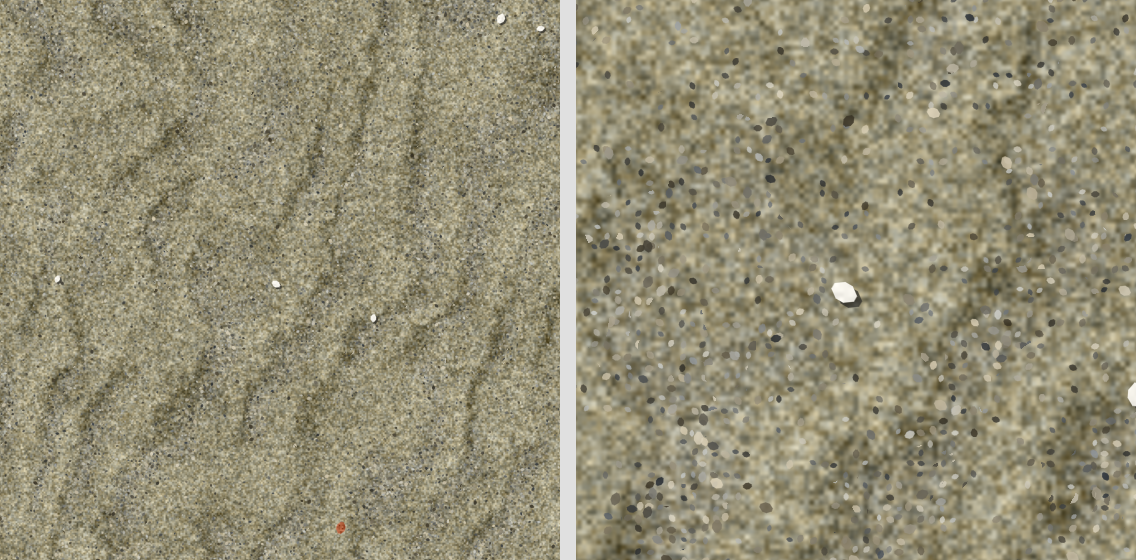
Left, the full canvas; right, a detail of the centre.
This texture is drawn by a WebGL 2 fragment shader. Its source:

```glsl
#version 300 es
precision highp float;

uniform vec2 u_resolution;
out vec4 fragColor;

const vec3 SAND = vec3(0.588, 0.564, 0.456);
const vec3 DARK_STONE = vec3(0.15, 0.15, 0.14);
const vec3 PALE_STONE = vec3(0.87, 0.85, 0.79);
const vec3 SHELL = vec3(0.96, 0.95, 0.92);
const vec3 BRICK = vec3(0.68, 0.31, 0.17);
const vec3 WARMTH = vec3(0.5, 0.1, -0.6);

vec3 hash3(vec2 p) {
    vec3 q = fract(p.xyx * vec3(0.1031, 0.1030, 0.0973));
    q += dot(q, q.yxz + 33.33);
    return fract((q.xxy + q.yzz) * q.zyx);
}

// Three independent channels of smooth value noise
vec3 noise3(vec2 p) {
    vec2 cell = floor(p);
    vec2 f = fract(p);
    f = f * f * (3.0 - 2.0 * f);
    vec3 low = mix(hash3(cell), hash3(cell + vec2(1, 0)), f.x);
    vec3 high = mix(hash3(cell + vec2(0, 1)), hash3(cell + vec2(1, 1)), f.x);
    return mix(low, high, f.y);
}

mat2 rotation(float angle) {
    float c = cos(angle), s = sin(angle);
    return mat2(c, s, -s, c);
}

// Soft bump in a repeating 0..1 phase
float band(float phase, float center, float width) {
    float d = (fract(phase - center + 0.5) - 0.5) / width;
    return exp(-d * d);
}

// Ripple phase, increasing across the leaning crests
float ripplePhase(vec2 uv) {
    float bend = 1.7 * noise3(uv * 3.7 + 11.0).x
               + 0.9 * noise3(uv * 8.0 + 37.0).x
               + 0.3 * noise3(uv * 24.0 + 5.0).x
               + 0.2 * noise3(uv * 70.0 + 19.0).x;
    return 8.2 * dot(uv, vec2(0.95, -0.31)) + bend;
}

// One angular stone per cell: random traits in xyz, coverage in w
vec4 stones(vec2 uv, float scale, float density, float size, float seed, float pixel) {
    vec2 p = uv * scale;
    vec2 cell = floor(p) + seed;
    vec3 place = hash3(cell);
    vec3 traits = hash3(cell + 71.3);
    vec2 d = fract(p) - 0.5 - (place.yz - 0.5) * 0.35;
    vec2 radii = size * mix(vec2(0.65, 0.45), vec2(1.0, 0.75), traits.y);
    vec2 q = abs(rotation(traits.z * 6.2832) * d) / radii;
    float edge = (max(max(q.x, q.y), (q.x + q.y) * 0.75) - 1.0) * radii.y;
    float blur = 0.7 * scale * pixel;
    return vec4(traits, step(place.x, density) * smoothstep(blur, -blur, edge));
}

vec3 stoneColor(vec3 traits) {
    return mix(DARK_STONE, PALE_STONE, traits.x) + (traits.y - 0.55) * 0.16 * WARMTH;
}

void main() {
    float pixel = 1.0 / u_resolution.y;
    vec2 uv = gl_FragCoord.xy * pixel;

    // Ripples: pale crest, shaded lee edge, gritty trough
    float phase = ripplePhase(uv);
    vec3 patches = noise3(uv * 7.0 + 53.0);
    vec3 clumps = noise3(uv * 27.0 + 83.0);
    float crest = band(phase, 0.36, 0.22) * mix(0.3, 1.0, patches.x);
    float lee = band(phase, 0.60, 0.12) * smoothstep(0.1, 0.75, patches.y);
    float grit = band(phase, 0.81, 0.2) * smoothstep(0.2, 0.75, patches.z * 0.6 + clumps.z * 0.4);
    vec3 color = SAND + 0.06 * crest - 0.14 * lee;
    color += (noise3(uv * 13.0).x - 0.5) * 0.07 + (clumps.x - 0.5) * 0.05;
    color += grit * vec3(-0.015, -0.01, 0.015);

    // Sand grains in three sizes with slight warm and cool tints
    vec3 broad = noise3(rotation(0.9) * uv * 105.0 + 29.0) - 0.5;
    vec3 coarse = noise3(rotation(0.5) * uv * 195.0 + 7.0) - 0.5;
    vec3 fine = noise3(uv * 340.0 + 91.0) - 0.5;
    color += broad.x * 0.09 + coarse.x * 0.20 + fine.x * 0.25;
    color += (coarse.y * 0.07 + fine.y * 0.07) * WARMTH;

    // Scattered stones, denser in the troughs
    vec4 small = stones(uv, 155.0, 0.13 + 0.5 * grit, 0.42, 3.0, pixel);
    color = mix(color, stoneColor(small.xyz), 0.75 * small.w);
    vec4 medium = stones(rotation(0.4) * uv, 95.0, 0.03 + 0.32 * grit, 0.38, 211.0, pixel);
    color = mix(color, stoneColor(medium.xyz), 0.82 * medium.w);

    // Rare brick chips and white shell pieces with a short shadow
    vec4 brick = stones(uv, 9.0, 0.03, 0.1, 417.0, pixel);
    color = mix(color, BRICK + fine.x * 0.3, 0.85 * brick.w);
    vec2 shadowShift = vec2(0.003, -0.003);
    float shadow = stones(uv - shadowShift, 13.0, 0.024, 0.12, 631.0, pixel).w;
    float shell = stones(uv, 13.0, 0.024, 0.12, 631.0, pixel).w;
    color = mix(color, DARK_STONE, 0.7 * shadow);
    color = mix(color, SHELL + fine.x * 0.1, shell);

    fragColor = vec4(clamp(color, 0.0, 1.0), 1.0);
}
```
